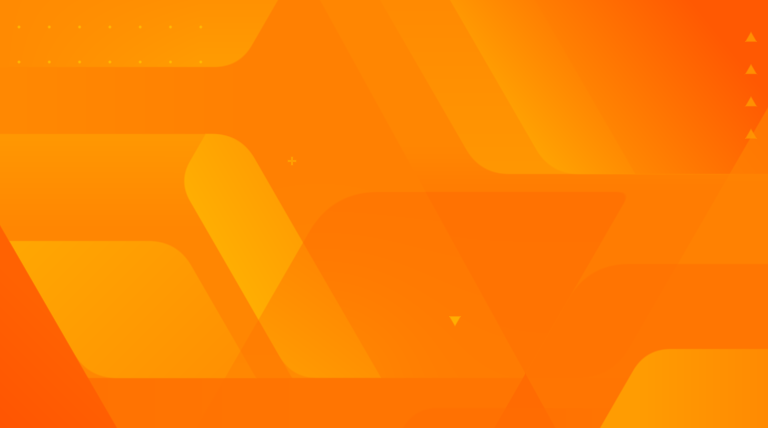
This background is drawn by a WebGL 1 fragment shader. Its source:

```glsl
precision highp float;
// Layered orange backdrop: translucent slanted panels with rounded corners.
// Every colour shares one red-to-yellow ramp, so layers blend a single "tone"
// (the green channel). Panels are smooth intersections of half-planes.
uniform vec2 u_resolution;

const vec2 CANVAS = vec2(7.68, 4.28); // layout units, y pointing down
const float LEAN = 0.577;             // sideways run per unit down, 60 degrees
const float FLOOR_Y = 3.78;

float sat(float x) { return clamp(x, 0.0, 1.0); }

// Signed distance to the line x = x0 + lean * y, positive on its right.
float slant(vec2 p, float x0, float lean) {
  return (p.x - x0 - lean * p.y) / sqrt(1.0 + lean * lean);
}

// Intersection of two shapes with a corner rounded over k.
float smoothMax(float a, float b, float k) {
  float h = max(k - abs(a - b), 0.0);
  return max(a, b) + h * h / (4.0 * k);
}

float cover(float d, float aa) { return 1.0 - smoothstep(-aa, aa, d); }

float paint(float tone, float d, float ink, float alpha, float aa) {
  return mix(tone, ink, alpha * cover(d, aa));
}

// Upward triangle centred on the origin.
float triangle(vec2 p, float size) {
  return max(abs(p.x) * 0.866 - p.y * 0.5 - size * 0.5, p.y - size * 0.6);
}

float plusSign(vec2 p, float size) {
  p = abs(p);
  return max(max(p.x, p.y) - size, min(p.x, p.y) - size * 0.2);
}

// Distance to the nearest of count cells spaced along one axis.
float repeatAxis(float x, float start, float gap, float count) {
  return x - start - gap * clamp(floor((x - start) / gap + 0.5), 0.0, count - 1.0);
}

float leftPanels(float tone, vec2 p, float aa) {
  float d = smoothMax(slant(p, 2.78, -LEAN), p.y - 0.67, 0.22);
  float glow = sat(p.x / 2.0) * (0.4 + 0.6 * sat(p.y / 0.67));
  tone = paint(tone, d, mix(0.54, 0.61, glow), 1.0, aa);

  // Wide panel and the bright strip along its right side
  float wide = smoothMax(1.34 - p.y, slant(p, 1.63, LEAN), 0.25);
  tone = paint(tone, wide, mix(0.595, 0.525, sat((p.y - 1.34) / 0.95)), 1.0, aa);
  float across = slant(p, 0.74, LEAN);
  vec2 g = p - vec2(3.2, 3.7);
  tone += 0.07 * exp(-dot(g, g) / 0.8) * cover(-across, aa);
  float strip = smoothMax(-across, -slant(p, 2.83, -LEAN), 0.2);
  strip = smoothMax(strip, p.y - FLOOR_Y, 0.22);
  strip = max(strip, wide);
  tone = paint(tone, strip, mix(0.68, 0.62, sat(across / 0.8)), 1.0, aa);

  // Floor band, lower panel and the red wedge
  tone = paint(tone, FLOOR_Y - p.y, mix(0.44, 0.465, sat(p.x / 3.0)), 1.0, aa);
  float wedge = slant(p, -1.3, LEAN);
  float low = smoothMax(2.41 - p.y, slant(p, 0.38, LEAN), 0.25);
  low = max(low, smoothMax(-wedge, p.y - FLOOR_Y, 0.25));
  float fade = sat((p.x + p.y - 2.7) / 3.2);
  tone = paint(tone, low, mix(0.65, 0.57, fade), 1.0, aa);
  return paint(tone, wedge, 0.385 - 0.05 * sat((p.y - p.x - 2.6) / 1.6), 1.0, aa);
}

float topRightPanels(float tone, vec2 p, float aa) {
  float bottom = p.y - 1.74;
  float height = sat(p.y / 1.74);
  float a = smoothMax(-slant(p, 3.8, LEAN), bottom, 0.25);
  tone = paint(tone, a, mix(0.54, 0.59, height), 1.0, aa);
  float across = slant(p, 4.5, LEAN);
  float b = smoothMax(-across, bottom, 0.25);
  tone = paint(tone, b, mix(0.59, 0.64, height) - 0.1 * sat(across / 0.8), 1.0, aa);
  float c = max(-slant(p, 5.35, LEAN), bottom);
  float heat = sat((p.x - 0.8 * p.y - 5.0) / 1.9);
  return paint(tone, c, mix(0.525, 0.35, heat), 1.0, aa);
}

float lowerRightPanels(float tone, vec2 p, float aa) {
  float cut = slant(p, 7.41, -LEAN);
  float ray = slant(p, 3.2, 0.55);

  // Large dark panel, deeper on the right of the long diagonal
  float dark = smoothMax(1.92 - p.y, -slant(p, 4.43, -LEAN), 0.4);
  dark = smoothMax(dark, cut, 0.12);
  tone = paint(tone, dark, 0.44, mix(0.6, 0.3, sat((p.y - 1.9) / 1.9)), aa);
  tone = paint(tone, max(dark, -ray), 0.43, 0.4, aa);

  // Light area beyond the far diagonal, then the overlapping panels
  float inner = smoothMax(slant(p, 8.3, -LEAN), p.y - FLOOR_Y, 0.3);
  tone = paint(tone, max(-inner, -cut), 0.515, 0.65, aa);
  float side = smoothMax(2.64 - p.y, -cut, 0.35);
  tone = paint(tone, side, 0.44, 0.65, aa);
  tone = paint(tone, max(side, ray), 0.4, 0.7, aa);
  float base = smoothMax(4.08 - p.y, -slant(p, 6.5, -LEAN), 0.2);
  tone = paint(tone, base, 0.43, 0.5 * sat(6.4 - p.x), aa);
  float corner = smoothMax(3.49 - p.y, -slant(p, 8.47, -LEAN), 0.22);
  return paint(tone, corner, mix(0.61, 0.54, sat((p.x - 6.4) / 1.3)), 1.0, aa);
}

float ornaments(float tone, vec2 p, float aa) {
  vec2 dots = vec2(repeatAxis(p.x, 0.19, 0.303, 7.0), repeatAxis(p.y, 0.27, 0.35, 2.0));
  tone = paint(tone, length(dots) - 0.013, 0.74, 0.9, aa);
  vec2 column = vec2(p.x - 7.51, repeatAxis(p.y, 0.38, 0.323, 4.0));
  tone = paint(tone, triangle(column, 0.06), 0.6, 0.85, aa);
  tone = paint(tone, triangle(vec2(p.x - 4.55, 3.2 - p.y), 0.06), 0.68, 1.0, aa);
  return paint(tone, plusSign(p - vec2(2.92, 1.61), 0.04), 0.68, 0.9, aa);
}

void main() {
  vec2 uv = gl_FragCoord.xy / u_resolution;
  vec2 p = vec2(uv.x, 1.0 - uv.y) * CANVAS;
  float aa = CANVAS.x / u_resolution.x;
  float tone = mix(0.535, 0.503, sat(p.x / 2.4));
  float shade = mix(0.525, 0.485, smoothstep(1.4, 2.0, p.y));
  tone = paint(tone, -slant(p, 3.2, 0.55), shade, 1.0, aa);
  tone = leftPanels(tone, p, aa);
  tone = topRightPanels(tone, p, aa);
  tone = lowerRightPanels(tone, p, aa);
  tone = ornaments(tone, p, aa);
  gl_FragColor = vec4(1.0, tone, 0.008, 1.0);
}
```
